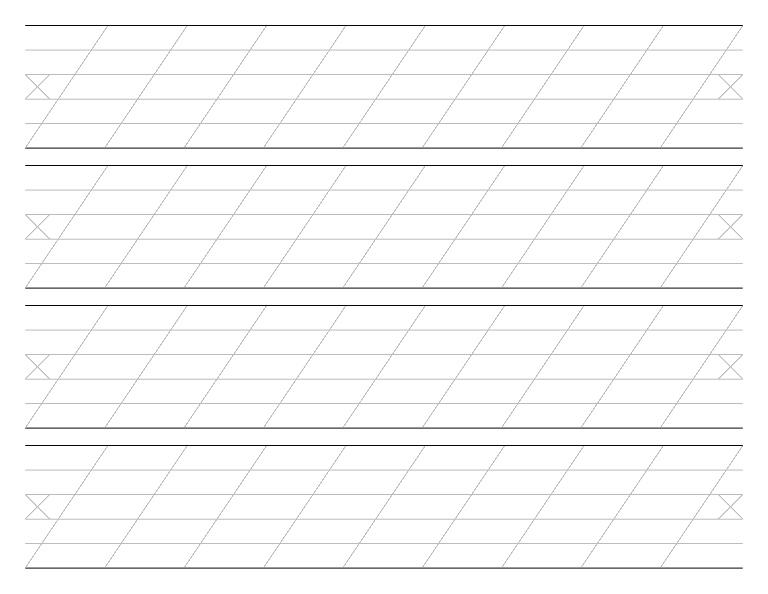
A WebGL 1 fragment shader for this pattern:

```glsl
precision highp float;
// Slanted handwriting guide sheet: four ruled bands on white paper, each with
// heavy borders, thin inner rules, nine slant guides and a cross at each end.
// Every stroke is a butt-ended segment with box-filtered coverage.

uniform vec2 u_resolution;

const vec2 PAGE = vec2(768.0, 594.0);
const vec2 MARGIN = vec2(25.2, 25.9);
const float BAND_COUNT = 4.0;
const float BAND_PERIOD = 140.0;
const float BAND_HEIGHT = 122.6;
const int SPACES = 5;
const int SLANTS = 9;
const float SLANT_ANGLE = radians(56.0);
const float HEAVY = 1.0;
const float THIN = 0.27;
const vec3 PAPER = vec3(1.0);
const vec3 INK = vec3(0.02);

// Fraction of a pixel centred at x that lies within +-halfWidth of zero
float coverage(float x, float halfWidth, float pixel) {
  float h = 0.5 * pixel;
  return max(min(x + h, halfWidth) - max(x - h, -halfWidth), 0.0) / pixel;
}

// Coverage of a straight stroke from a to b
float stroke(vec2 p, vec2 a, vec2 b, float width, float pixel) {
  vec2 dir = normalize(b - a);
  vec2 q = p - 0.5 * (a + b);
  float across = dot(q, vec2(-dir.y, dir.x));
  return coverage(across, 0.5 * width, pixel)
       * coverage(dot(q, dir), 0.5 * length(b - a), pixel);
}

// Diagonal cross filling a square whose lower left corner is given
float cross2(vec2 p, vec2 corner, float size, float pixel) {
  vec2 q = p - corner;
  return max(stroke(q, vec2(0.0), vec2(size), THIN, pixel),
             stroke(q, vec2(0.0, size), vec2(size, 0.0), THIN, pixel));
}

// One band with its lower left corner at the origin
float band(vec2 p, vec2 size, float pixel) {
  float ink = 0.0;
  float space = size.y / float(SPACES);

  // Horizontal rules, heavy at the bottom and top
  for (int i = 0; i <= SPACES; i++) {
    float y = float(i) * space;
    float width = (i == 0 || i == SPACES) ? HEAVY : THIN;
    ink = max(ink, stroke(p, vec2(0.0, y), vec2(size.x, y), width, pixel));
  }

  // Slant guides, evenly spread between the two ends
  float run = size.y / tan(SLANT_ANGLE);
  float slantStep = (size.x - run) / float(SLANTS - 1);
  for (int i = 0; i < SLANTS; i++) {
    vec2 foot = vec2(float(i) * slantStep, 0.0);
    ink = max(ink, stroke(p, foot, foot + vec2(run, size.y), THIN, pixel));
  }

  // Crosses marking the middle space
  ink = max(ink, cross2(p, vec2(0.0, 2.0 * space), space, pixel));
  return max(ink, cross2(p, vec2(size.x - space, 2.0 * space), space, pixel));
}

void main() {
  float pixel = PAGE.y / u_resolution.y;
  vec2 p = gl_FragCoord.xy * pixel;
  p.x += 0.5 * (PAGE.x - u_resolution.x * pixel);

  // Fold the page into the nearest band
  vec2 q = p - MARGIN;
  float halfGap = 0.5 * (BAND_PERIOD - BAND_HEIGHT);
  float row = clamp(floor((q.y + halfGap) / BAND_PERIOD), 0.0, BAND_COUNT - 1.0);
  q.y -= row * BAND_PERIOD;

  float ink = band(q, vec2(PAGE.x - 2.0 * MARGIN.x, BAND_HEIGHT), pixel);
  gl_FragColor = vec4(mix(PAPER, INK, ink), 1.0);
}
```
